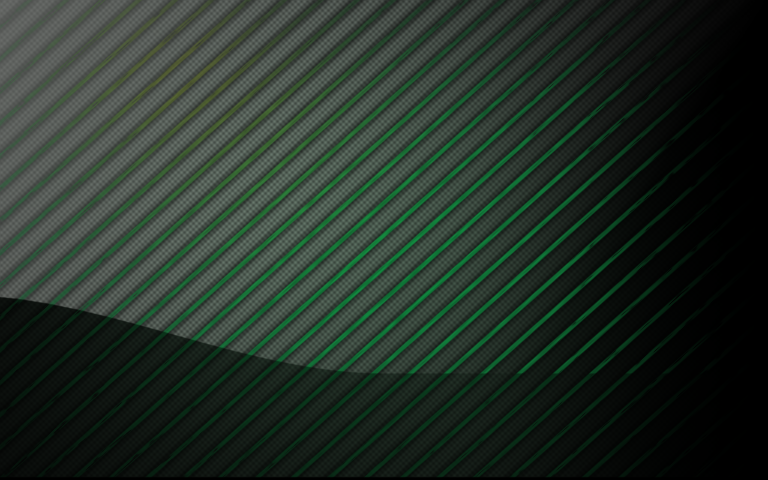
Reproduce this background procedurally as a Shadertoy shader.

```glsl
// Glossy dark panel of slanted rods with worn green stripes between them.
// Built from a repeated diagonal coordinate, a fine sine weave, a soft
// central glow and a translucent gloss sheet cut by a smooth wave.

const float STRIPE_SLOPE  = 0.89;
const float STRIPE_PERIOD = 0.0758;   // horizontal spacing, canvas heights
const float STRIPE_OFFSET = 0.5167;   // crossing at the top edge
const float STRIPE_HALF   = 0.0044;   // half thickness
const float WEAVE_CELL    = 0.0125;
const float WEAVE_DEPTH   = 0.22;
const float GLOSS_LEVEL   = 0.35;
const float BOTTOM_EDGE   = 0.006;
const vec2  GLOW_CENTRE   = vec2(0.78, 0.48);
const vec2  OLIVE_CENTRE  = vec2(0.38, 0.87);
const vec3  PANEL_DARK    = vec3(0.022, 0.028, 0.024);
const vec3  GLOW_COLOR    = vec3(0.110, 0.160, 0.125);
const vec3  GLOSS_TINT    = vec3(1.0, 1.0, 0.99);
const vec3  STRIPE_GREEN  = vec3(0.06, 0.56, 0.26);
const vec3  STRIPE_OLIVE  = vec3(0.47, 0.48, 0.18);
const float TAU = 6.2831853;

float hash(vec2 p) {
    p = fract(p * vec2(0.1031, 0.1137));
    p += dot(p, p.yx + 33.33);
    return fract((p.x + p.y) * p.x * 43.7);
}

float noise(vec2 p) {
    vec2 i = floor(p), f = fract(p);
    f = f * f * (3.0 - 2.0 * f);
    return mix(mix(hash(i), hash(i + vec2(1, 0)), f.x),
               mix(hash(i + vec2(0, 1)), hash(i + vec2(1, 1)), f.x), f.y);
}

// Gaussian falloff of the given radius
float glow(vec2 p, vec2 centre, vec2 radius) {
    vec2 d = (p - centre) / radius;
    return exp(-dot(d, d));
}

void mainImage(out vec4 fragColor, in vec2 fragCoord) {
    float px = 1.0 / iResolution.y;
    vec2 p = fragCoord * px;
    vec2 uv = fragCoord / iResolution.xy;

    // Diagonal coordinates: across the rods and along them
    float across = (p.x + (1.0 - p.y) / STRIPE_SLOPE - STRIPE_OFFSET) / STRIPE_PERIOD;
    float id = floor(across + 0.5);
    float offset = across - id;
    vec2 direction = normalize(vec2(1.0, STRIPE_SLOPE));
    float along = dot(p, direction);
    float dist = abs(offset) * STRIPE_PERIOD * direction.y;

    // Rod shading and woven surface
    float rightFade = 1.0 - smoothstep(0.58, 0.98, uv.x);
    float rod = mix(0.58, 1.12, smoothstep(0.06, 0.38, abs(offset)));
    float weave = sin(TAU * p.x / WEAVE_CELL) * sin(TAU * p.y / WEAVE_CELL);
    float centreGlow = glow(p, GLOW_CENTRE, vec2(0.58, 0.50));
    vec3 color = (PANEL_DARK + GLOW_COLOR * centreGlow) * rightFade;

    // Gloss sheet above the wave, fading to the right and downward
    float wave = mix(0.385, 0.222, smoothstep(-0.05, 0.50, uv.x));
    float sheet = smoothstep(-px, px, uv.y - wave);
    float fade = clamp(1.0 - uv.x - 0.4 * (1.0 - uv.y), 0.0, 1.0);
    float gloss = GLOSS_LEVEL * pow(fade, 0.9) * sheet;
    color += GLOSS_TINT * gloss;

    // Relief softens where the gloss is strongest
    float relief = 1.0 - 0.75 * smoothstep(0.18, 0.36, gloss);
    color *= mix(1.0, rod * (1.0 + WEAVE_DEPTH * weave), relief);

    // Worn stripes, most broken far from the central glow
    float grain = noise(vec2(along * 45.0, id * 7.3 + offset * 16.0));
    float wear = smoothstep(0.15, 0.55, grain + 0.65 * centreGlow);
    float stripe = 1.0 - smoothstep(STRIPE_HALF - px, STRIPE_HALF + px, dist);
    float olive = glow(p, OLIVE_CENTRE, vec2(0.36, 0.30));
    float visible = glow(p, GLOW_CENTRE + vec2(0.02, 0.0), vec2(0.76, 0.56));
    visible = max(visible, 0.72 * olive);
    visible *= 1.0 - smoothstep(0.72, 1.0, uv.x);
    visible *= 1.0 - 0.45 * smoothstep(0.75, 1.0, uv.y);
    vec3 paint = mix(STRIPE_GREEN, STRIPE_OLIVE, 0.9 * olive);
    paint *= mix(0.55, 1.0, sheet) * mix(0.75, 1.0, grain);
    color = mix(color, paint, stripe * wear * visible);

    // Thin black lower border
    color *= smoothstep(BOTTOM_EDGE - px, BOTTOM_EDGE + px, uv.y);
    fragColor = vec4(clamp(color, 0.0, 1.0), 1.0);
}
```
